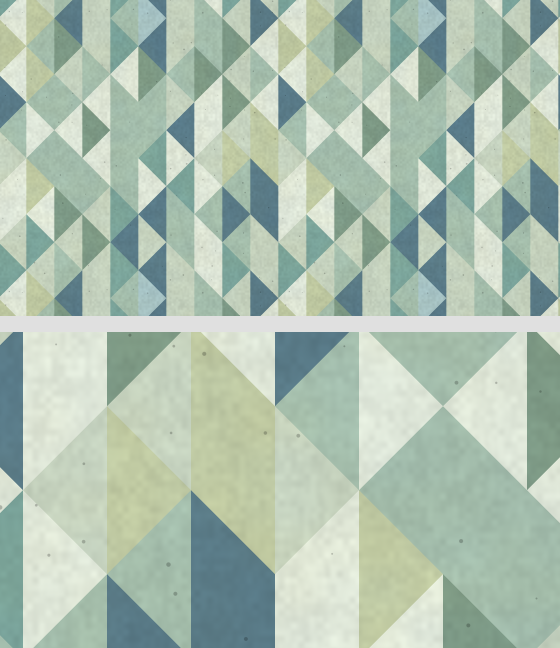
Top: the whole. Bottom: its middle third, enlarged.
Reproduce this pattern procedurally as a Shadertoy shader.

```glsl
// Draws a harlequin grid of two-tone diamonds in muted greens and blues on worn paper.

const float COLUMNS = 20.0;               // half-diamond columns across the canvas
const float TILE = 10.0;                  // colour layout repeats after this many columns
const vec2 GRID_OFFSET = vec2(0.06, -0.64);
const int SAMPLES = 3;                    // antialiasing samples per axis

const vec3 CREAM  = vec3(0.87, 0.90, 0.84);
const vec3 PALE   = vec3(0.77, 0.82, 0.74);
const vec3 SAGE   = vec3(0.64, 0.74, 0.67);
const vec3 TEAL   = vec3(0.48, 0.64, 0.60);
const vec3 MOSS   = vec3(0.49, 0.60, 0.52);
const vec3 SLATE  = vec3(0.35, 0.48, 0.53);
const vec3 OLIVE  = vec3(0.74, 0.78, 0.63);
const vec3 ICE    = vec3(0.66, 0.77, 0.77);

float hash(vec2 p) {
    return fract(sin(dot(p, vec2(127.1, 311.7))) * 43758.5453);
}

// Value noise that wraps after the given period of lattice cells.
float tiledNoise(vec2 p, vec2 period) {
    vec2 cell = floor(p);
    vec2 f = fract(p);
    f = f * f * (3.0 - 2.0 * f);
    float a = hash(mod(cell, period));
    float b = hash(mod(cell + vec2(1.0, 0.0), period));
    float c = hash(mod(cell + vec2(0.0, 1.0), period));
    float d = hash(mod(cell + vec2(1.0, 1.0), period));
    return mix(mix(a, b, f.x), mix(c, d, f.x), f.y);
}

// Noise centred on zero, with its own density along each axis.
float paperNoise(vec2 p, vec2 density) {
    return tiledNoise(p * density, TILE * density) - 0.5;
}

vec3 lightTone(float pick) {
    if (pick < 0.38) return CREAM;
    if (pick < 0.76) return PALE;
    return SAGE;
}

vec3 shadeTone(float pick) {
    if (pick < 0.36) return SAGE;
    if (pick < 0.54) return TEAL;
    if (pick < 0.73) return SLATE;
    if (pick < 0.84) return MOSS;
    if (pick < 0.97) return OLIVE;
    return ICE;
}

// Each diamond is split by a vertical line into a light and a shaded half.
vec3 diamondColor(vec2 p) {
    vec2 diagonal = floor(vec2(p.x + p.y, p.x - p.y) * 0.5);
    vec2 center = vec2(diagonal.x + diagonal.y + 1.0, diagonal.x - diagonal.y);
    vec2 id = mod(center, TILE);
    bool shadeOnRight = hash(id + 41.0) < 0.62;
    bool onRight = p.x > center.x;
    return onRight == shadeOnRight ? shadeTone(hash(id + 7.0))
                                   : lightTone(hash(id + 23.0));
}

vec3 smoothDiamonds(vec2 p, float pixel) {
    vec3 sum = vec3(0.0);
    for (int j = 0; j < SAMPLES; j++) {
        for (int i = 0; i < SAMPLES; i++) {
            vec2 shift = (vec2(i, j) + 0.5) / float(SAMPLES) - 0.5;
            sum += diamondColor(p + shift * pixel);
        }
    }
    return sum / float(SAMPLES * SAMPLES);
}

// Sparse dark flecks, at most one in each cell.
float flecks(vec2 p, float density, float pixel) {
    vec2 q = p * density;
    vec2 id = mod(floor(q), TILE * density);
    vec2 spot = 0.2 + 0.6 * vec2(hash(id + 3.1), hash(id + 8.7));
    float radius = mix(0.02, 0.055, hash(id + 5.3));
    float edge = pixel * density * 0.7;
    float d = length(fract(q) - spot) - radius;
    return step(hash(id + 12.9), 0.22) * (1.0 - smoothstep(-edge, edge, d));
}

void mainImage(out vec4 fragColor, in vec2 fragCoord) {
    float pixel = COLUMNS / iResolution.x;
    vec2 p = fragCoord * pixel + GRID_OFFSET;
    vec3 color = smoothDiamonds(p, pixel);

    // Paper: broad stains, cloudy mottling, short fibres and fine grain
    float wear = 0.035 * paperNoise(p, vec2(1.0))
               + 0.040 * paperNoise(p, vec2(4.0))
               + 0.035 * paperNoise(p, vec2(14.0, 5.0))
               + 0.060 * paperNoise(p, vec2(13.0));
    color *= 1.0 + wear;
    color += vec3(0.012, 0.004, -0.016) * paperNoise(p + 3.7, vec2(2.0));

    color *= 1.0 - 0.22 * flecks(p, 2.0, pixel);
    fragColor = vec4(clamp(color, 0.0, 1.0), 1.0);
}
```
